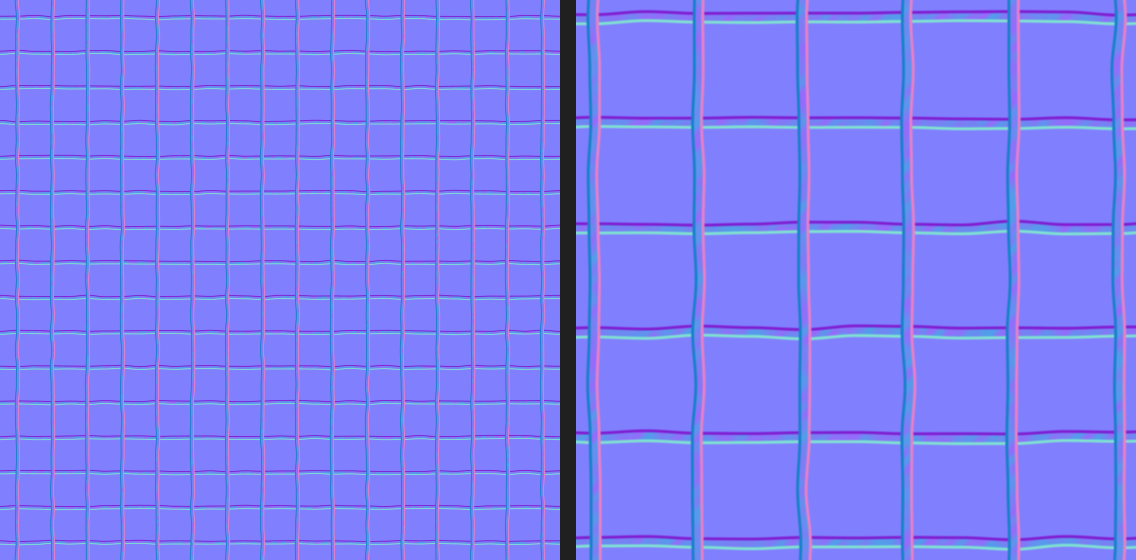
Left: the whole. Right: its middle third, enlarged.
A Shadertoy shader for this texture map:

```glsl
// Tangent-space normal map of a hand-laid square mesh of raised, fibrous strands.

#define REPEATS 16.0        // cells across and down
#define HALF_STRAND 0.044   // strand centre to bevel centre, in cells
#define BEVEL_RADIUS 0.027  // bevel centre to its soft outer limit
#define WOBBLE 0.038        // sideways drift of a whole strand
#define EDGE_WOBBLE 0.010   // extra drift of each bevel
#define KNOTS 2.0           // wobble control points per cell
#define TILT_ACROSS 0.82    // sine of the lean on vertical strands
#define TILT_DOWN 0.77      // sine of the lean on horizontal strands
#define GRAIN 0.36          // contrast of the fibres
#define FLAT_COLOR vec3(0.5, 0.5, 1.0)
#define BODY_COLOR vec3(0.455, 0.515, 0.955)

float hash(vec2 p) {
    vec3 q = fract(vec3(p.xyx) * vec3(0.1031, 0.1030, 0.0973));
    q += dot(q, q.yzx + 33.33);
    return fract((q.x + q.y) * q.z);
}

// Value noise that wraps after the given whole number of lattice steps.
float wrapNoise(vec2 p, vec2 period) {
    vec2 cell = floor(p), f = fract(p);
    f = f * f * (3.0 - 2.0 * f);
    vec2 a = mod(cell, period), b = mod(cell + 1.0, period);
    return mix(mix(hash(a), hash(vec2(b.x, a.y)), f.x),
               mix(hash(vec2(a.x, b.y)), hash(b), f.x), f.y);
}

// Signed drift along one strand; each id gives an independent curve.
float drift(float along, float id) {
    float period = REPEATS * KNOTS;
    float t = along * KNOTS, k = floor(t), f = fract(t);
    f = f * f * (3.0 - 2.0 * f);
    return mix(hash(vec2(mod(k, period), id)),
               hash(vec2(mod(k + 1.0, period), id)), f) - 0.5;
}

vec3 encodeTilt(vec2 tilt) {
    return 0.5 + 0.5 * vec3(tilt, sqrt(1.0 - dot(tilt, tilt)));
}

float coverage(float dist, float pixel) {
    return clamp(0.5 - dist / pixel, 0.0, 1.0);
}

// Soft ridge across a bevel, widened for coarse pixels at constant area.
float bevel(float dist, float pixel) {
    float radius = length(vec2(BEVEL_RADIUS, 0.5 * pixel));
    return (1.0 - smoothstep(0.0, radius, abs(dist))) * BEVEL_RADIUS / radius;
}

// Lays one family of strands over base; tilt is the lean of the far bevel.
vec3 layStrand(vec3 base, vec3 body, float across, float along,
               float family, vec2 tilt, float pixel) {
    float id = floor(across) + family;
    float d = fract(across) - 0.5 - WOBBLE * drift(along, id);
    float nearEdge = d + HALF_STRAND + EDGE_WOBBLE * drift(along, id + 100.0);
    float farEdge = d - HALF_STRAND + EDGE_WOBBLE * drift(along, id + 200.0);
    vec3 color = mix(base, body, coverage(max(-nearEdge, farEdge), pixel));
    color = mix(color, encodeTilt(-tilt), bevel(nearEdge, pixel));
    return mix(color, encodeTilt(tilt), bevel(farEdge, pixel));
}

void mainImage(out vec4 fragColor, in vec2 fragCoord) {
    vec2 p = fragCoord / iResolution.xy * REPEATS;
    float pixel = REPEATS / min(iResolution.x, iResolution.y);

    // Fine diagonal fibres on the strand tops
    vec2 fibre = vec2((p.x - p.y) * 10.0, (p.x + p.y) * 4.0);
    float grain = wrapNoise(fibre, REPEATS * vec2(10.0, 4.0)) - 0.5;
    vec3 body = BODY_COLOR + GRAIN * grain * vec3(0.8, -0.6, 0.2);

    // Horizontal strands run beneath the vertical ones
    vec3 color = layStrand(FLAT_COLOR, body, p.y, p.x, 40.0, vec2(0.0, -TILT_DOWN), pixel);
    color = layStrand(color, body, p.x, p.y, 0.0, vec2(TILT_ACROSS, 0.0), pixel);

    fragColor = vec4(color, 1.0);
}
```
